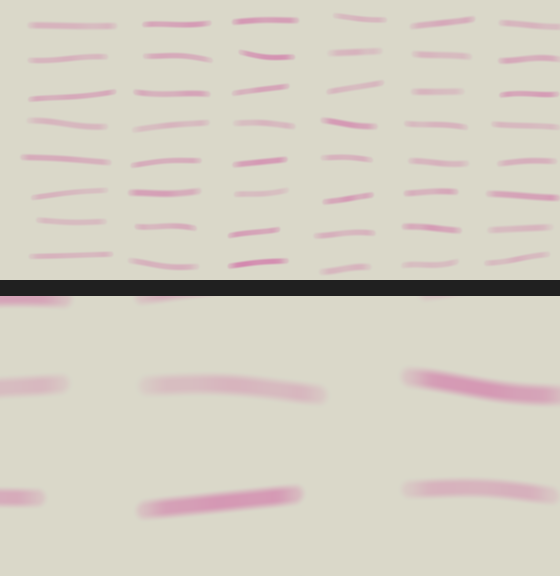
Top, the full canvas; bottom, a detail of the centre.
Reproduce this pattern procedurally as a Shadertoy shader.

```glsl
float hash(vec2 p) {
    return fract(sin(dot(p, vec2(127.1, 311.7))) * 43758.5453);
}

float noise(float x, float seed) {
    float i = floor(x);
    float f = fract(x);
    f *= f * (3.0 - 2.0 * f);
    return mix(hash(vec2(i, seed)), hash(vec2(i + 1.0, seed)), f);
}

// Cell centre on a gently warped grid; row 0 is at the bottom
vec2 strokeCenter(vec2 cell) {
    float u = cell.x - 3.0;
    float v = cell.y - 3.5;
    float pitch = 0.126 - 0.0013 * (u + 0.3) * (u + 0.3);
    float x = 1.245 + 0.307 * u + 0.0027 * u * u * u;
    x += 0.0076 * v * min(cell.x, 1.0);
    vec2 jitter = vec2(hash(cell + 3.7), hash(cell + 9.2)) - 0.5;
    return vec2(x, 0.49 + v * pitch) + jitter * vec2(0.032, 0.022);
}

// Ink coverage of one soft brush stroke
float brushStroke(vec2 p, vec2 cell) {
    float u = cell.x - 3.0;
    float halfLength = (0.107 + 0.0047 * u * u) * mix(0.86, 1.12, hash(cell + 17.3));
    vec2 q = p - strokeCenter(cell);
    float t = clamp(q.x / halfLength, -1.0, 1.0);

    // Slanted, slightly wavering spine
    float slant = mix(-0.011, 0.019, hash(cell + 23.1));
    float bend = mix(-0.006, 0.006, hash(cell + 31.9));
    q.y -= slant * t + bend * sin(2.6 * t + 6.28 * hash(cell + 41.3));

    // Rounded body with feathered edges and fading tips
    float overrun = max(abs(q.x) - halfLength + 0.012, 0.0);
    float radius = mix(0.0145, 0.0185, hash(cell + 53.7));
    float body = 1.0 - smoothstep(0.004, radius, length(vec2(overrun, q.y)));
    float tips = 1.0 - 0.6 * smoothstep(halfLength - 0.04, halfLength, abs(q.x));

    // Uneven pressure, between strokes and along each one
    float load = hash(cell + 67.1);
    float pressure = mix(0.38, 0.86, load * load);
    float wear = mix(0.72, 1.1, noise(t * 2.2 + 5.0, cell.x + cell.y * 7.3));
    return body * tips * pressure * wear;
}

void mainImage(out vec4 fragColor, in vec2 fragCoord) {
    vec2 p = fragCoord / iResolution.y;
    vec3 paper = vec3(0.853, 0.848, 0.79);
    vec3 pinkInk = vec3(0.825, 0.49, 0.67);

    vec3 color = paper;
    for (int row = 0; row < 8; row++) {
        for (int column = 0; column < 6; column++) {
            color = mix(color, pinkInk, brushStroke(p, vec2(column, row)));
        }
    }
    fragColor = vec4(color, 1.0);
}
```
